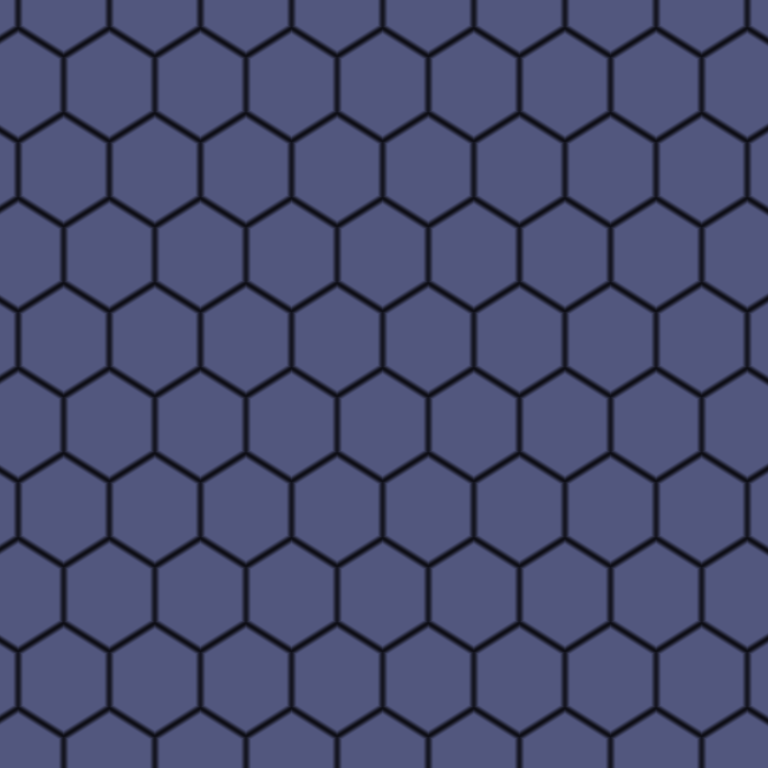
Reproduce this pattern procedurally as a three.js fragment shader.

```glsl
// Honeycomb of slate-blue pointy-top hexagons, slightly taller than regular,
// divided by soft dark lines. Two interleaved rectangular lattices give the
// cell centres; the distance to the cell's own edges shades the lines.

#define CELL_WIDTH 0.11867
#define ROW_STEP 0.11068
#define CENTRE vec2(0.4983, 0.4470)
#define LINE_REACH 0.0078
#define UPRIGHT_INK 0.90
#define FILL_COLOUR vec3(0.320, 0.340, 0.495)
#define LINE_COLOUR vec3(0.055, 0.055, 0.085)

varying vec2 vUv;

// Offset from the nearest point of a rectangular lattice
vec2 latticeOffset(vec2 p, vec2 period) {
  return mod(p + 0.5 * period, period) - 0.5 * period;
}

// Inner distances to the upright (x) and slanted (y) edges of a cell
vec2 edgeDistances(vec2 p) {
  float apex = ROW_STEP * 2.0 / 3.0;
  vec2 slantNormal = normalize(vec2(apex, CELL_WIDTH));
  p = abs(p);
  return vec2(0.5 * CELL_WIDTH - p.x,
              dot(slantNormal, vec2(0.0, apex) - p));
}

// Soft line profile, darkest on the edge itself
float lineInk(float d) {
  return 1.0 - smoothstep(0.0, LINE_REACH, d);
}

void main() {
  vec2 period = vec2(CELL_WIDTH, 2.0 * ROW_STEP);
  vec2 p = vUv - CENTRE;

  // Even and odd rows: keep the cell that contains this point
  vec2 even = edgeDistances(latticeOffset(p, period));
  vec2 odd = edgeDistances(latticeOffset(p - 0.5 * period, period));
  vec2 edges = min(even.x, even.y) > min(odd.x, odd.y) ? even : odd;

  // Upright lines are a touch lighter than slanted ones
  float ink = max(UPRIGHT_INK * lineInk(edges.x), lineInk(edges.y));
  gl_FragColor = vec4(mix(FILL_COLOUR, LINE_COLOUR, ink), 1.0);
}
```
